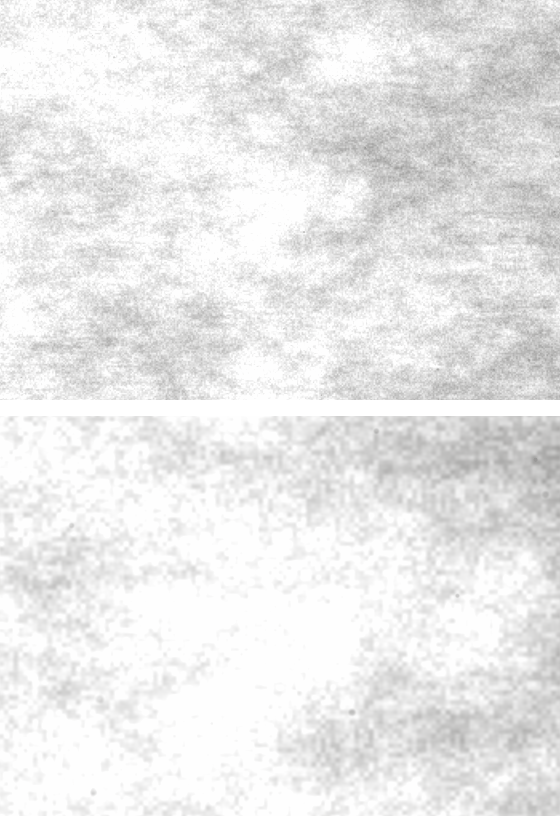
Top: the whole. Bottom: its middle third, enlarged.
Reproduce this texture procedurally as a WebGL 1 fragment shader.

```glsl
precision highp float;
// Worn, pale plaster: a bright field at the left fading to a grey right side.
// Warped soft stains set the broad tone; layered noise adds clouds, streaks
// and grain, and cellular noise adds sparse pits.
uniform vec2 u_resolution;

#define BASE_TONE 0.965
#define RIGHT_SHADE 0.105
#define CLOUD_AMOUNT 0.30
#define MOTTLE_AMOUNT 0.25
#define STREAK_AMOUNT 0.07
#define GRAIN_AMOUNT 0.15
#define GRAIN_SCALE 250.0
#define PIT_SCALE 28.0
#define PIT_SHARE 0.06
#define WARP 0.22

float hash(vec2 cell) {
  vec3 q = fract(cell.xyx * 0.1031);
  q += dot(q, q.yzx + 33.33);
  return fract((q.x + q.y) * q.z);
}

float valueNoise(vec2 p) {
  vec2 cell = floor(p), f = fract(p);
  f = f * f * (3.0 - 2.0 * f);
  float low = mix(hash(cell), hash(cell + vec2(1.0, 0.0)), f.x);
  float high = mix(hash(cell + vec2(0.0, 1.0)), hash(cell + 1.0), f.x);
  return mix(low, high, f.y);
}

// Layered noise, rotated at each octave, centred on zero.
float layers(vec2 p) {
  float sum = 0.0, weight = 0.5;
  for (int i = 0; i < 5; i++) {
    sum += weight * (valueNoise(p) - 0.5);
    p = mat2(0.96, 0.28, -0.28, 0.96) * p * 2.07 + 17.3;
    weight *= 0.56;
  }
  return sum;
}

// Soft elliptical patch, 1 at its centre.
float stain(vec2 uv, vec2 centre, vec2 radius) {
  vec2 d = (uv - centre) / radius;
  return exp(-dot(d, d));
}

// Sparse dark pits, one candidate per cell.
float pits(vec2 p) {
  vec2 cell = floor(p);
  float mask = 0.0;
  for (int y = -1; y <= 1; y++) {
    for (int x = -1; x <= 1; x++) {
      vec2 c = cell + vec2(float(x), float(y));
      vec2 centre = c + vec2(hash(c + 3.7), hash(c + 51.2));
      float radius = mix(0.05, 0.15, hash(c + 90.4));
      float present = step(hash(c + 24.6), PIT_SHARE);
      mask = max(mask, present * (1.0 - smoothstep(0.3 * radius, radius, distance(p, centre))));
    }
  }
  return mask;
}

// Broad light and dark regions with ragged borders.
float broadTone(vec2 uv, vec2 p) {
  uv += WARP * vec2(layers(p * 4.0 + 8.0), layers(p * 4.0 + 40.0));
  float tone = BASE_TONE - RIGHT_SHADE * smoothstep(0.42, 0.76, uv.x);
  tone -= 0.07 * stain(uv, vec2(0.95, 0.76), vec2(0.15, 0.20));
  tone -= 0.06 * stain(uv, vec2(0.73, 0.58), vec2(0.13, 0.18));
  tone -= 0.12 * stain(uv, vec2(0.37, 0.14), vec2(0.15, 0.17));
  tone -= 0.06 * stain(uv, vec2(0.07, 0.53), vec2(0.09, 0.14));
  tone -= 0.07 * stain(uv, vec2(0.08, 0.00), vec2(0.20, 0.18));
  tone -= 0.07 * stain(uv, vec2(0.88, 0.23), vec2(0.07, 0.04));
  tone += 0.14 * stain(uv, vec2(0.68, 0.91), vec2(0.06, 0.08));
  tone += 0.10 * stain(uv, vec2(0.64, 0.54), vec2(0.05, 0.06));
  return tone;
}

void main() {
  vec2 uv = gl_FragCoord.xy / u_resolution;
  vec2 p = gl_FragCoord.xy / u_resolution.y;

  float tone = broadTone(uv, p);
  tone += CLOUD_AMOUNT * layers(p * vec2(4.5, 6.0) + 5.0);
  tone += MOTTLE_AMOUNT * layers(p * vec2(19.0, 30.0) + 31.0);

  // Brushed horizontal streaks, stronger in some areas
  float streakArea = smoothstep(0.3, 0.8, valueNoise(p * vec2(4.0, 9.0) + 70.0));
  float streak = valueNoise(p * vec2(11.0, 120.0)) + valueNoise(p * vec2(30.0, 190.0)) - 1.0;
  tone += STREAK_AMOUNT * streak * (0.3 + 0.7 * streakArea);

  // Fine grain in two sizes
  float grain = valueNoise(p * GRAIN_SCALE + 13.0) - 0.5;
  grain += 0.5 * (valueNoise(p * GRAIN_SCALE * 0.47 + 61.0) - 0.5);
  tone += GRAIN_AMOUNT * grain;

  tone -= 0.13 * pits(p * PIT_SCALE);
  tone = clamp(tone, 0.60, 0.995);

  // Shadows lean very slightly warm
  vec3 warmth = vec3(0.0, 0.006, 0.018) * (1.0 - tone);
  gl_FragColor = vec4(vec3(tone) - warmth, 1.0);
}
```
